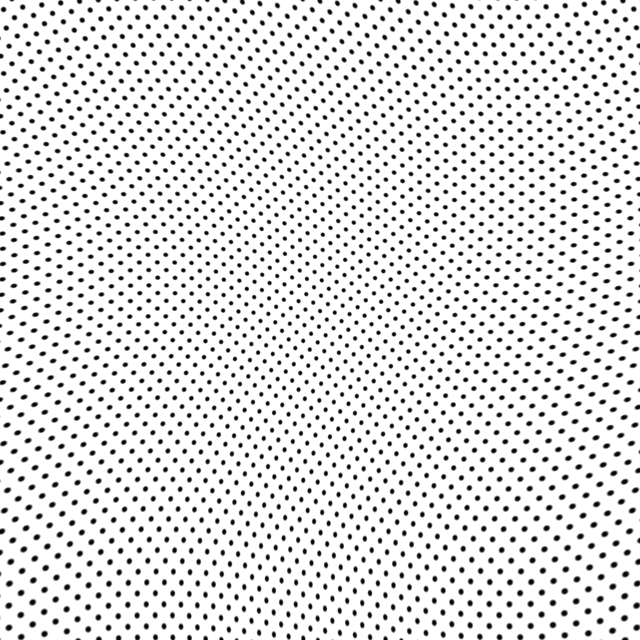
Give the GLSL for this pattern, as a Shadertoy shader.

```glsl
#define REPEATS vec2(35.0, 35.5)
#define DOT_RADIUS 0.186
#define EDGE_SOFTNESS 0.094
#define SQUEEZE vec2(1.4, 1.25)
#define SHEAR vec2(-0.9, 0.75)
#define INK vec3(0.025)
#define PAPER vec3(1.0)

const float TAU = 6.2831853;

// Wave whose slope is steepest at the centre
float swell(float t, float centre, float wavelength) {
    return sin(TAU * (t - centre) / wavelength);
}

// Smoothly stretched and sheared coordinates, one unit per repeat
vec2 warpedRepeats(vec2 p) {
    float lowerWeight = 1.0 - 0.75 * smoothstep(0.45, 1.0, p.y);
    vec2 stretch = vec2(swell(p.x, 0.47, 1.0) * lowerWeight, swell(p.y, 0.62, 1.2));
    vec2 slide = vec2(swell(p.y, 0.33, 1.15), swell(p.x, 0.52, 1.1));
    return p * REPEATS + SQUEEZE * stretch + SHEAR * slide;
}

// Staggered dots: a square lattice turned by 45 degrees
float dotCoverage(vec2 q) {
    vec2 lattice = vec2(q.x + q.y, q.x - q.y);
    float pixel = max(length(dFdx(lattice)), length(dFdy(lattice)));
    float softness = max(EDGE_SOFTNESS, 0.75 * pixel);
    float dist = length(fract(lattice) - 0.5) - DOT_RADIUS;
    return 1.0 - smoothstep(-softness, softness, dist);
}

void mainImage(out vec4 fragColor, in vec2 fragCoord) {
    vec2 p = fragCoord / iResolution.xy;
    float ink = dotCoverage(warpedRepeats(p));
    fragColor = vec4(mix(PAPER, INK, ink), 1.0);
}
```
